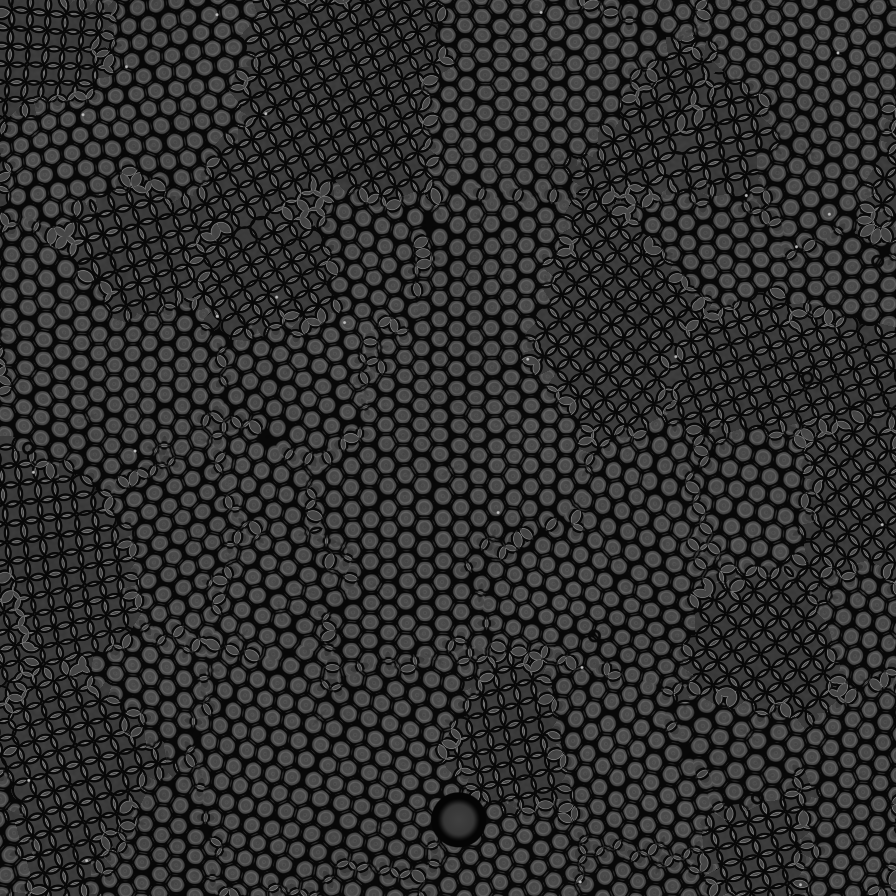
Reproduce this pattern procedurally as a Shadertoy shader.

```glsl
const float BUBBLES_DOWN = 44.0;  // lattice spacings per canvas height
const float GRAIN_SIZE = 5.6;     // crystal grain size, in spacings

vec2 hash2(vec2 p) {
    vec3 q = fract(p.xyx * vec3(0.1031, 0.1030, 0.0973));
    q += dot(q, q.yzx + 33.33);
    return fract((q.xx + q.yz) * q.zy);
}

float gradientNoise(vec2 p) {
    vec2 i = floor(p), f = p - i;
    vec2 u = f * f * f * (f * (f * 6.0 - 15.0) + 10.0);
    float a = dot(hash2(i) * 2.0 - 1.0, f);
    float b = dot(hash2(i + vec2(1, 0)) * 2.0 - 1.0, f - vec2(1, 0));
    float c = dot(hash2(i + vec2(0, 1)) * 2.0 - 1.0, f - vec2(0, 1));
    float d = dot(hash2(i + 1.0) * 2.0 - 1.0, f - 1.0);
    return mix(mix(a, b, u.x), mix(c, d, u.x), u.y);
}

mat2 rotation(float angle) {
    float c = cos(angle), s = sin(angle);
    return mat2(c, s, -s, c);
}

// Seed position, lattice angle, and 1 for square or 0 for hexagonal packing
vec4 grain(vec2 id) {
    vec2 seed = (id + 0.1 + 0.8 * hash2(id + 17.0)) * GRAIN_SIZE;
    float square = step(hash2(id + 41.0).x, 0.42);
    float angle = (hash2(floor(id * 0.5) + 73.0).y - 0.5) * 0.8 + square * 0.35;
    vec2 fromCentre = (seed - 0.5 * BUBBLES_DOWN) * vec2(1.0, 0.6);
    return length(fromCentre) < 6.5 ? vec4(seed, 0, 0) : vec4(seed, angle, square);
}

float nearestSeedDistance(vec2 p) {
    vec2 cell = floor(p / GRAIN_SIZE);
    float best = 1e3;
    for (int k = 0; k < 9; k++) {
        vec2 id = cell + vec2(k % 3, k / 3) - 1.0;
        best = min(best, distance(p, grain(id).xy));
    }
    return best;
}

// Distances to the two nearest bubble centres, and the packing of the nearest
vec3 nearestBubbles(vec2 p) {
    vec3 near = vec3(2.0, 2.0, 0.0);
    vec2 nearCentre = vec2(-99), cell = floor(p / GRAIN_SIZE);
    for (int k = 0; k < 9; k++) {
        vec4 g = grain(cell + vec2(k % 3, k / 3) - 1.0);
        if (distance(p, g.xy) > GRAIN_SIZE * 1.25) continue;
        mat2 packing = g.w > 0.5 ? mat2(0.88, 0, 0, 0.88) : mat2(0.866, 0.5, 0, 1);
        mat2 basis = rotation(g.z) * packing;
        vec2 site = floor(inverse(basis) * p + 0.5);
        for (int j = 0; j < 9; j++) {
            vec2 s = site + vec2(j % 3, j / 3) - 1.0;
            vec2 centre = basis * s + (hash2(s + 200.0) - 0.5) * 0.09;
            float d = distance(p, centre);
            if (d > 1.2 || d > near.y) continue;
            // Grains overlap slightly so that no gaps open between them
            if (distance(centre, g.xy) > nearestSeedDistance(centre) + 0.4) continue;
            bool merged = distance(centre, nearCentre) < 0.5;
            if (d < near.x) {
                near = vec3(d, merged ? near.y : near.x, g.w);
                nearCentre = centre;
            } else if (!merged) near.y = d;
        }
    }
    return near;
}

float softDisc(float d, float radius, float blur) {
    return 1.0 - smoothstep(radius - blur, radius + blur, d);
}

// Isolated droplet: bright-rimmed, slightly faceted disc, faint dash at contacts
float looseTone(float d1, float d2, float aa) {
    float tone = 0.285 + 0.085 * softDisc(abs(d1 - 0.28), 0.03, aa);
    tone += 0.05 * softDisc(abs(d1 - 0.08), 0.01, aa);
    float facet = smoothstep(0.13, 0.27, d2 - d1);
    tone = mix(0.03, tone, softDisc(d1, 0.41, aa * 1.3) * facet);
    return tone + 0.13 * softDisc(d2, 0.52, 0.03) * smoothstep(0.40, 0.47, d1);
}

// Overlapping droplets: dark outlines with a bright lens where two cross
float crowdedTone(float d1, float d2, float aa) {
    float radius = 0.565;
    float tone = mix(0.14 * softDisc(d1, 0.68, 0.05), 0.23, softDisc(d1, radius, aa));
    float lens = softDisc(d2, radius - 0.05, aa * 0.6);
    tone = mix(tone, 0.27 + 0.18 * softDisc(abs(d2 - 0.48), 0.02, aa * 0.6), lens);
    float outline = max(softDisc(abs(d1 - radius), 0.05, aa * 0.7),
                        softDisc(abs(d2 - radius), 0.055, aa * 0.7));
    return mix(tone, 0.03, outline);
}

// Distance to a sparse random dot
float speckDistance(vec2 p, float spacing, float chance, float seed) {
    vec2 id = floor(p / spacing);
    vec2 at = (id + 0.2 + 0.6 * hash2(id + seed)) * spacing;
    return hash2(id + seed + 9.0).x < chance ? distance(p, at) : 1e3;
}

void mainImage(out vec4 fragColor, in vec2 fragCoord) {
    vec2 p = fragCoord / iResolution.y * BUBBLES_DOWN;
    float aa = max(0.04, BUBBLES_DOWN / iResolution.y * 0.6);

    // Gentle bending of the lattice rows
    vec2 bend = vec2(gradientNoise(p * 0.11), gradientNoise(p * 0.11 + 50.0));
    vec3 near = nearestBubbles(p + 0.6 * bend);
    float crowding = max(near.z, smoothstep(0.95, 0.85, near.x + near.y));
    float tone = mix(looseTone(near.x, near.y, aa), crowdedTone(near.x, near.y, aa), crowding);

    // Uneven lighting and fine texture
    tone *= 1.0 + 0.08 * gradientNoise(p * 0.2 + 9.0) + 0.14 * gradientNoise(p * 4.0);

    // Dark debris rings and bright specks
    float debris = speckDistance(p, 3.0, 0.06, 310.0);
    tone = mix(tone, 0.03, softDisc(abs(debris - 0.25), 0.07, aa));
    tone = mix(tone, 0.75, softDisc(speckDistance(p, 2.5, 0.07, 520.0), 0.07, aa));

    // One large droplet
    float big = distance(p, vec2(0.512, 0.085) * BUBBLES_DOWN);
    float bigTone = mix(0.015, 0.25 - 0.05 * big, softDisc(big, 0.88, 0.2));
    tone = mix(tone, bigTone, softDisc(big, 1.35, aa));

    fragColor = vec4(vec3(tone), 1.0);
}
```
